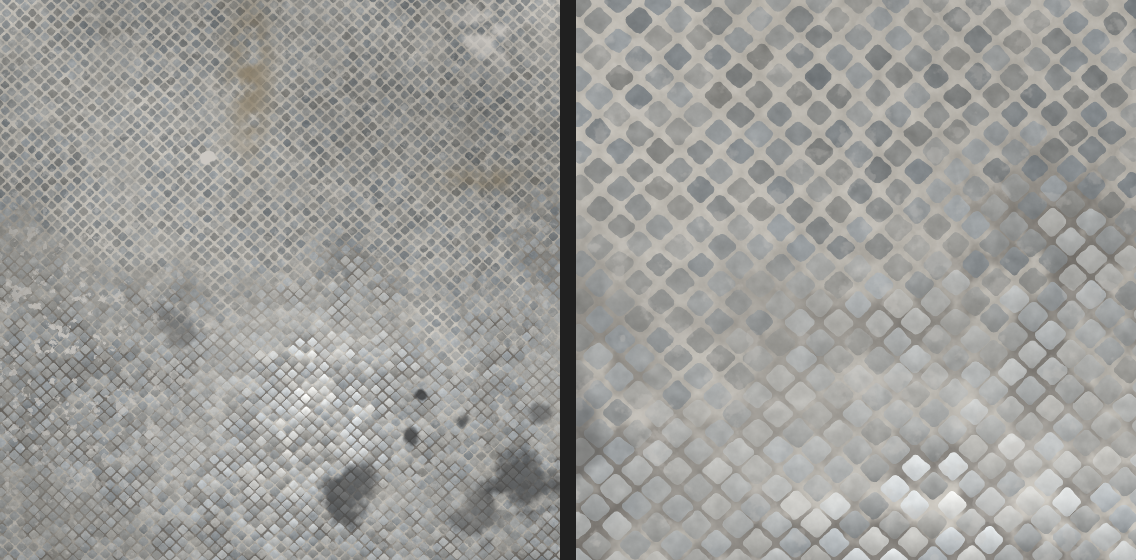
Left: the whole. Right: its middle third, enlarged.
This texture is drawn by a Shadertoy shader. Its source:

```glsl
// Worn diagonal cobblestones: pale sandy joints above, a wet glossy sheen below.
const vec2 REPEATS = vec2(43.0, 45.0);      // diamonds across and down
const float WOBBLE = 0.007;                 // bend of the rows
const float JITTER = 0.05;                  // offset of a stone in its cell
const float JOINT_DRY = 0.10;               // half joint widths, in cells
const float JOINT_WET = 0.055;
const float CORNER = 0.17;
const float TONE_SPREAD = 0.13;
const float GRAIN = 0.13;
const vec3 STONE_DRY = vec3(0.525, 0.535, 0.535);
const vec3 STONE_WET = vec3(0.595, 0.605, 0.605);
const vec3 SAND = vec3(0.70, 0.685, 0.655);
const vec3 GAP = vec3(0.43, 0.415, 0.395);
const vec3 DUST = vec3(0.65, 0.64, 0.615);
const vec3 CHALK = vec3(0.80, 0.785, 0.765);
const vec3 RUST = vec3(0.53, 0.48, 0.39);
const vec3 SOOT = vec3(0.25, 0.255, 0.26);
const vec2 SHEEN_CENTER = vec2(0.575, 0.30);

// Dark blots: center, radius, strength
const int BLOTS = 8;
const vec4 BLOT[BLOTS] = vec4[BLOTS](
    vec4(0.62, 0.115, 0.060, 0.65), vec4(0.94, 0.14, 0.065, 0.65),
    vec4(0.75, 0.296, 0.012, 0.90), vec4(0.73, 0.223, 0.018, 0.80),
    vec4(0.825, 0.25, 0.016, 0.70), vec4(0.965, 0.26, 0.025, 0.50),
    vec4(0.32, 0.42, 0.040, 0.35), vec4(0.86, 0.08, 0.050, 0.45));

float hash(vec2 p) {
    return fract(sin(dot(p, vec2(127.1, 311.7))) * 43758.5453);
}

float noise(vec2 p) {
    vec2 i = floor(p), f = fract(p);
    f = f * f * (3.0 - 2.0 * f);
    return mix(mix(hash(i), hash(i + vec2(1, 0)), f.x),
               mix(hash(i + vec2(0, 1)), hash(i + vec2(1, 1)), f.x), f.y);
}

float fbm(vec2 p) {
    float sum = 0.0, amp = 0.5;
    for (int i = 0; i < 5; i++) {
        sum += amp * noise(p);
        p = mat2(1.6, 1.2, -1.2, 1.6) * p + 7.3;
        amp *= 0.5;
    }
    return sum;
}

float roundBox(vec2 p, vec2 halfSize, float radius) {
    vec2 d = abs(p) - halfSize + radius;
    return length(max(d, 0.0)) + min(max(d.x, d.y), 0.0) - radius;
}

// Soft elliptical patch, one at its center
float patchMask(vec2 p, vec2 center, vec2 radius) {
    vec2 d = (p - center) / radius;
    return exp(-dot(d, d));
}

void mainImage(out vec4 fragColor, in vec2 fragCoord) {
    vec2 uv = fragCoord / iResolution.xy;
    float cloud = fbm(uv * 5.0);
    float detail = fbm(uv * 38.0 + 3.0);
    float grain = fbm(uv * 150.0 + 11.0);
    float wet = 1.0 - smoothstep(0.40, 0.60, uv.y + 0.5 * (cloud - 0.5));

    // Bent diagonal grid
    vec2 bend = vec2(noise(uv * 6.0), noise(uv * 6.0 + 31.0)) - 0.5;
    vec2 g = (uv + WOBBLE * bend) * REPEATS;
    vec2 grid = vec2(g.x + g.y, g.x - g.y);
    vec2 id = floor(grid);
    float aa = 0.6 * length(REPEATS) / iResolution.y;

    // Stone outline
    float tone = hash(id + 5.0) - 0.5;
    float tint = hash(id + 19.0) - 0.5;
    vec2 shift = JITTER * (vec2(hash(id), hash(id + 71.0)) * 2.0 - 1.0);
    vec2 local = fract(grid) - 0.5 - shift;
    float margin = mix(JOINT_DRY, JOINT_WET, wet) + 0.03 * hash(id + 43.0);
    float dist = roundBox(local, vec2(0.5 - margin), CORNER);
    dist += 0.16 * (grain - 0.5);
    float stoneMask = 1.0 - smoothstep(-aa, aa, dist);

    // Stone and joint colours
    float sheen = patchMask(uv, SHEEN_CENTER, vec2(0.15, 0.20));
    sheen += 0.35 * patchMask(uv, vec2(0.52, 0.08), vec2(0.22, 0.16));
    vec3 stone = mix(STONE_DRY, STONE_WET, wet);
    stone += TONE_SPREAD * tone + vec3(-0.025, 0.0, 0.03) * tint;
    stone += wet * (0.05 + 0.10 * sheen) * (local.x - local.y);
    stone += sheen * (0.15 + 0.16 * tone);
    float openJoint = wet * smoothstep(0.30, 0.60, detail);
    vec3 joint = mix(SAND, GAP, openJoint) + 0.08 * sheen;
    vec3 color = mix(joint, stone, stoneMask);

    // Dust film, clouds and grit
    float film = smoothstep(0.42, 0.72, fbm(uv * 9.0 + 17.0));
    film = max(film, 0.7 * patchMask(uv, vec2(0.50, 0.46), vec2(0.13, 0.05)));
    color = mix(color, DUST + 0.08 * sheen, 0.40 * film);
    color += 0.24 * (cloud - 0.48) + GRAIN * (grain - 0.48);
    float rubble = 0.25 + 0.6 * patchMask(uv, vec2(0.13, 0.37), vec2(0.17, 0.18));
    color = mix(color, CHALK, rubble * smoothstep(0.60, 0.70, fbm(uv * 75.0 + 23.0)));

    // Pale patches and rust streaks
    float chalk = patchMask(uv, vec2(0.87, 0.94), vec2(0.08, 0.055));
    color = mix(color, CHALK, 0.9 * chalk * smoothstep(0.25, 0.65, detail));
    float chip = length(uv - vec2(0.371, 0.722)) + 0.02 * (detail - 0.5);
    color = mix(color, CHALK, 1.0 - smoothstep(0.010, 0.014, chip));
    float rust = patchMask(uv, vec2(0.445, 0.86), vec2(0.038, 0.13));
    rust += 0.8 * patchMask(uv, vec2(0.86, 0.68), vec2(0.08, 0.02));
    color = mix(color, RUST, 0.8 * rust * smoothstep(0.15, 0.60, detail));

    // Ragged dark blots
    for (int i = 0; i < BLOTS; i++) {
        float blot = patchMask(uv, BLOT[i].xy, BLOT[i].zz);
        float ragged = smoothstep(0.25, 0.80, blot + 1.2 * (detail - 0.5));
        color = mix(color, SOOT, BLOT[i].w * ragged * smoothstep(0.05, 0.35, blot));
    }
    fragColor = vec4(clamp(color, 0.0, 1.0), 1.0);
}
```
